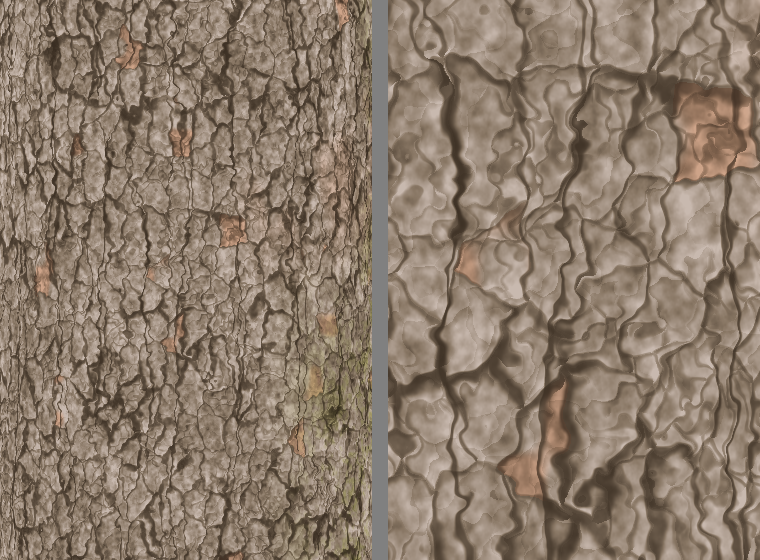
Left, the full canvas; right, a detail of the centre.
Write a WebGL 1 fragment shader that draws this texture.

```glsl
precision highp float;
// Old tree bark: cracked, flaking plates around a trunk, with furrows, rust and moss.
uniform vec2 u_resolution;

const vec3 FURROW = vec3(0.225, 0.178, 0.132);
const vec3 BARK   = vec3(0.535, 0.465, 0.392);
const vec3 PALE   = vec3(0.785, 0.725, 0.685);
const vec3 RUST   = vec3(0.66, 0.47, 0.35);
const vec3 MOSS   = vec3(0.40, 0.38, 0.19);
const vec2 PLATE_FREQ  = vec2(27.0, 16.0);  // plates per canvas height
const vec2 FLAKE_FREQ  = vec2(62.0, 42.0);
const vec2 FURROW_FREQ = vec2(11.0, 1.9);
const vec2 LIGHT_DIR   = vec2(-0.6, 0.8);
const float TRUNK_CURVE = 0.92;             // foreshortening at the sides
const float BASE_TONE   = 0.685;
const float GRAIN_DEPTH = 0.75;
const float PIT_DEPTH   = 0.22;

float hash(vec2 p) {
  vec3 a = fract(vec3(p.xyx) * 0.1031);
  a += dot(a, a.yzx + 33.33);
  return fract((a.x + a.y) * a.z);
}

vec2 site(vec2 cell) {
  return 0.05 + 0.9 * vec2(hash(cell + 17.3), hash(cell + 91.7));
}

float noise(vec2 p) {
  vec2 i = floor(p), f = fract(p), e = vec2(1.0, 0.0);
  f = f * f * (3.0 - 2.0 * f);
  return mix(mix(hash(i), hash(i + e), f.x),
             mix(hash(i + e.yx), hash(i + e.xx), f.x), f.y);
}

float fbm(vec2 p) {
  float sum = 0.0, amp = 0.53;
  for (int i = 0; i < 4; i++) {
    sum += amp * noise(p);
    p = mat2(1.6, 1.2, -1.2, 1.6) * p + 7.1;
    amp *= 0.5;
  }
  return sum;
}

vec2 wobble(vec2 p) {
  return vec2(noise(p), noise(p + 30.0)) - 0.5;
}

// Cellular noise: x = distance to border, yz = border normal, w = cell id
vec4 plates(vec2 q) {
  vec2 base = floor(q), f = fract(q), nearCell = vec2(0.0), nearest = vec2(8.0);
  for (int y = -1; y <= 1; y++)
  for (int x = -1; x <= 1; x++) {
    vec2 c = vec2(float(x), float(y)), r = c + site(base + c) - f;
    if (dot(r, r) < dot(nearest, nearest)) { nearest = r; nearCell = c; }
  }
  vec3 border = vec3(8.0, 0.0, 0.0);
  for (int y = -2; y <= 2; y++)
  for (int x = -2; x <= 2; x++) {
    vec2 c = nearCell + vec2(float(x), float(y));
    vec2 r = c + site(base + c) - f, gap = r - nearest;
    if (dot(gap, gap) > 0.0001) {
      vec2 n = normalize(gap);
      float d = dot(0.5 * (nearest + r), n);
      if (d < border.x) border = vec3(d, n);
    }
  }
  return vec4(border, hash(base + nearCell + 5.5));
}

// Crack with a crisp lip on one side and a cast shadow on the other
float crack(vec4 plate, float width) {
  width *= 1.0 + 0.65 * dot(plate.yz, LIGHT_DIR);
  return 1.0 - smoothstep(width * 0.25, width, plate.x);
}

float bevel(vec4 plate) {
  return dot(plate.yz, LIGHT_DIR) * (1.0 - smoothstep(0.0, 0.3, plate.x));
}

void main() {
  vec2 p = gl_FragCoord.xy / u_resolution.y;
  float halfWidth = 0.5 * u_resolution.x / u_resolution.y;
  float side = p.x / halfWidth - 1.0;
  float right = smoothstep(0.3, 0.9, side), left = smoothstep(0.2, 0.8, -side);

  // Wrap around the trunk, then bend and roughen the outlines
  vec2 s = vec2(halfWidth * asin(TRUNK_CURVE * side) / TRUNK_CURVE, p.y) + 3.0;
  vec2 bend = vec2(fbm(s * vec2(15.0, 9.0)), fbm(s * 13.0 + 40.0)) - 0.5;
  vec2 rough = wobble(s * 62.0) * 0.012 + wobble(s * 150.0) * 0.006;
  vec2 w = s + bend * vec2(0.035, 0.06) + rough;
  vec4 plate = plates(w * PLATE_FREQ);
  vec4 flake = plates((w + rough * 0.5) * FLAKE_FREQ);
  vec4 furrow = plates((s + bend * vec2(0.045, 0.02) + rough) * FURROW_FREQ);

  // Plate tones, grain and lit edges
  float broad = fbm(s * vec2(9.0, 5.0) + 11.0);
  float grain = fbm(s * vec2(105.0, 85.0));
  float streak = noise(s * vec2(95.0, 14.0));
  float tone = BASE_TONE + 0.13 * (plate.w - 0.5) + 0.14 * (flake.w - 0.5);
  tone += GRAIN_DEPTH * (grain - 0.5) + 0.2 * (broad - 0.5);
  tone += PIT_DEPTH * (noise(s * 210.0) - 0.5) + (0.06 + 0.2 * left) * (streak - 0.5);
  tone -= 0.10 * bevel(plate) + 0.09 * bevel(flake);

  // Cracks: upright ones open wider, and their width wanders
  float open = smoothstep(0.3, 0.8, noise(s * vec2(30.0, 18.0) + 60.0));
  float upright = smoothstep(0.2, 0.95, abs(plate.y));
  float split = crack(plate, mix(0.07, 0.19, open) * mix(0.75, 1.0, upright));
  float chip = crack(flake, 0.17) * smoothstep(0.35, 0.7, noise(s * 30.0 + 80.0));
  float rift = crack(furrow, mix(0.022, 0.06, open)) * smoothstep(0.3, 0.9, abs(furrow.y));
  tone *= 1.0 - split * mix(0.35, 0.75, max(open, 0.6 * upright));
  tone *= (1.0 - 0.35 * chip) * (1.0 - 0.72 * rift);

  // Weathering: dim right side with pale lichen specks
  tone -= 0.07 * right + 0.02 * left;
  tone += 0.25 * right * smoothstep(0.54, 0.66, fbm(s * vec2(48.0, 34.0) + 23.0));
  tone = clamp(tone, 0.0, 1.0);
  vec3 color = mix(mix(FURROW, BARK, min(tone * 2.0, 1.0)), PALE, max(tone * 2.0 - 1.0, 0.0));

  // Freshly bared rust plates, and moss low on the right
  float bared = smoothstep(0.955, 0.965, plate.w) * smoothstep(0.4, 0.55, noise(s * 24.0 + 9.0));
  float stain = smoothstep(0.5, 0.68, broad) * smoothstep(0.2, 0.5, side) * smoothstep(0.45, 0.7, p.y);
  color = mix(color, RUST * (0.35 + 0.9 * tone), max(0.6 * bared, 0.3 * stain));
  float damp = smoothstep(0.35, 1.0, side) * (1.0 - smoothstep(0.25, 0.62, p.y));
  damp = min(damp + 0.6 * smoothstep(0.88, 1.0, side), 1.0);
  float moss = damp * smoothstep(0.4, 0.62, 0.55 * fbm(s * 11.0 + 70.0) + 0.45 * grain);
  gl_FragColor = vec4(mix(color, MOSS * (0.45 + 0.95 * tone), 0.7 * moss), 1.0);
}
```
